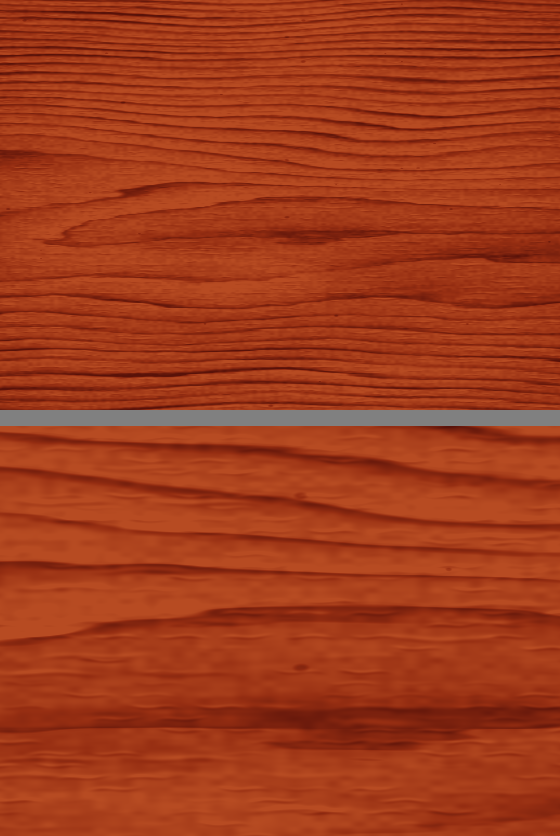
Top, the full canvas; bottom, a detail of the centre.
A WebGL 1 fragment shader for this texture:

```glsl
precision highp float;
// Red-brown stained wood board with horizontal grain. Growth rings are contours
// of a warped distance from the board's heart, shaded with one soft and one
// sharp side; stretched noise and embossed cell strokes add the fibres.
uniform vec2 u_resolution;

#define HEART_Y 0.42
#define RING_BASE 9.0
#define RING_GROWTH 44.0
#define HEART_WARP 0.13
#define RING_DEPTH 0.82
#define STREAK_DEPTH 0.34
#define FIBRE_DEPTH 0.3
#define GRAIN_DEPTH 0.2
#define RIDGE_DEPTH 0.22
#define VIGNETTE 0.24
#define BASE_TONE 0.98

const vec3 SHADOW = vec3(0.35, 0.07, 0.035);
const vec3 BODY = vec3(0.59, 0.18, 0.07);
const vec3 LIGHT = vec3(0.70, 0.28, 0.125);

float hash(vec2 c) {
  return fract(sin(dot(c, vec2(12.99, 78.23))) * 43758.5);
}

float noise(vec2 p) {
  vec2 c = floor(p), f = fract(p);
  f = f * f * (3.0 - 2.0 * f);
  float low = mix(hash(c), hash(c + vec2(1.0, 0.0)), f.x);
  float high = mix(hash(c + vec2(0.0, 1.0)), hash(c + 1.0), f.x);
  return mix(low, high, f.y);
}

// Long fibres: layers of noise stretched along x, centred on zero
float fibres(vec2 p) {
  float sum = 0.0, amp = 0.4;
  vec2 q = p * vec2(4.0, 42.0);
  for (int i = 0; i < 3; i++) {
    sum += amp * (noise(q) - 0.5);
    q = q * vec2(2.1, 2.15) + 17.3;
    amp *= 1.05;
  }
  return sum;
}

// One short, nearly straight stroke in some cells, lit above and shaded below
float ridges(vec2 p, vec2 grid) {
  vec2 g = p * grid;
  g.x += 7.0 * hash(vec2(floor(g.y), 3.0));
  vec2 c = floor(g), f = fract(g);
  float h = hash(c), k = hash(c + 41.0);
  float bend = 0.07 * sin(f.x * 9.0 + h * 6.28) + 0.45 * (f.x - 0.5) * (h - 0.5);
  float d = (f.y - 0.5 - bend) / 0.17;
  float ends = smoothstep(0.0, 0.3, f.x) * smoothstep(1.0, 0.6, f.x);
  float rim = smoothstep(0.0, 0.15, f.y) * smoothstep(1.0, 0.85, f.y);
  return d * exp(-d * d) * 2.0 * ends * rim * smoothstep(0.35, 1.0, k);
}

// Ring count in x and its rate of change across the grain in y
vec2 ringField(vec2 p, float fibre) {
  float t = p.y - HEART_Y;
  float heart = exp(-9.0 * t * t);
  t += 0.011 * sin(p.x * 4.3 + p.y * 5.0 + 0.8) + 0.006 * sin(p.x * 9.1 - p.y * 11.0);
  t += HEART_WARP * heart * (noise(p * vec2(2.1, 5.0) + 4.7) - 0.5);
  float r = sqrt(t * t + 0.0015);
  float rings = RING_BASE * r + RING_GROWTH * r * r;
  rings += 0.9 * noise(p * vec2(2.3, 15.0) + 9.2) + 0.3 * fibre;
  return vec2(rings, RING_BASE + 2.0 * RING_GROWTH * r);
}

// Soft shade that deepens to a line, ends sharply and leaves a lit lip
float ringShade(vec2 p, vec2 field) {
  float id = floor(field.x), s = fract(field.x);
  float edge = clamp(field.y * 0.0036, 0.05, 0.25);
  float fall = 1.0 - smoothstep(1.0 - edge, 1.0, s);
  float soft = smoothstep(0.25, 1.0 - edge, s);
  float line = smoothstep(1.0 - 3.0 * edge, 1.0 - edge, s);
  float strength = mix(0.45, 1.0, hash(vec2(id, step(HEART_Y, p.y))));
  strength *= 0.4 + 1.0 * noise(p * vec2(3.0, 24.0) + 2.0);
  float lip = smoothstep(0.0, 0.06, s) * (1.0 - smoothstep(0.06, 0.3, s));
  return strength * (fall * (0.42 * soft * soft + 0.65 * line) - 0.14 * lip);
}

// Rare small dark pits, longer than high
float pits(vec2 p) {
  vec2 g = p * vec2(25.0, 50.0);
  vec2 c = floor(g), f = fract(g) - 0.5;
  float size = 0.05 + 0.1 * hash(c + 5.0);
  return step(0.98, hash(c + 23.0)) * (1.0 - smoothstep(size * 0.4, size * 1.5, length(f)));
}

void main() {
  vec2 uv = gl_FragCoord.xy / u_resolution;
  vec2 p = gl_FragCoord.xy / u_resolution.y;
  float fibre = fibres(p + vec2(0.0, 0.004 * sin(p.x * 8.0)));
  float heart = exp(-14.0 * pow(p.y - HEART_Y, 2.0));

  // Layers of tone
  float tone = BASE_TONE - RING_DEPTH * ringShade(p, ringField(p, fibre));
  float streak = noise(p * vec2(2.2, 15.0) + 31.0) + 0.5 * fibre;
  tone -= STREAK_DEPTH * heart * smoothstep(0.5, 0.9, streak);
  tone += FIBRE_DEPTH * fibre;
  tone += GRAIN_DEPTH * (noise(p * vec2(95.0, 210.0)) - 0.5);
  tone += RIDGE_DEPTH * (ridges(p, vec2(9.0, 72.0)) + 0.9 * ridges(p + 3.7, vec2(19.0, 105.0)));
  tone -= 0.35 * pits(p);
  vec2 rim = uv * 2.0 - 1.0;
  tone -= VIGNETTE * (0.6 * pow(abs(rim.x), 4.0) + 0.4 * pow(abs(rim.y), 4.0));

  // Tone to stain colour
  vec3 colour = mix(SHADOW, BODY, clamp(tone / 0.65, 0.0, 1.0));
  colour = mix(colour, LIGHT, clamp((tone - 0.65) / 0.35, 0.0, 1.15));
  gl_FragColor = vec4(colour, 1.0);
}
```
